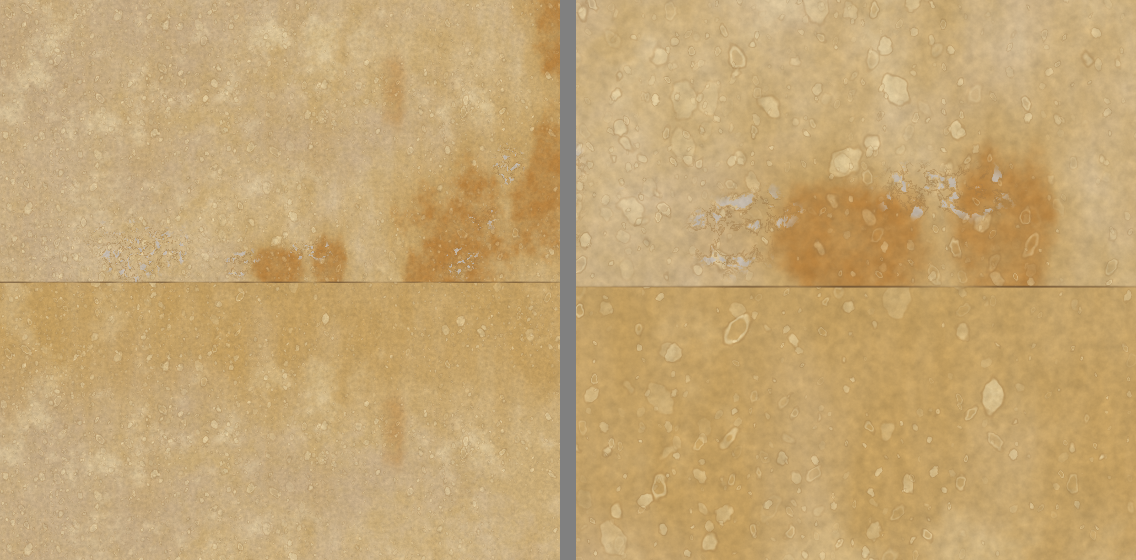
Left: the whole. Right: its middle third, enlarged.
This texture is drawn by a Shadertoy shader. Its source:

```glsl
// Honed travertine: one column of wide slabs, cut by a hairline joint below mid height.
// Both slabs share the same fossil grain, repeated vertically; gradient noise clouds the
// tone, jittered cells scatter oval fossils, and warped ellipses place stains and veins.

const float JOINT_Y = 0.496;
const float SLAB_HEIGHT = 0.609;
const float JOINT_HALF_WIDTH = 0.0005;
const float FOSSIL_STRENGTH = 0.6;
const float GRAIN = 0.13;
const vec3 PALE   = vec3(0.825, 0.735, 0.58);
const vec3 ASH    = vec3(0.755, 0.655, 0.515);
const vec3 SAND   = vec3(0.79, 0.675, 0.47);
const vec3 HONEY  = vec3(0.755, 0.61, 0.365);
const vec3 RUST   = vec3(0.70, 0.50, 0.25);
const vec3 CREAM  = vec3(0.89, 0.82, 0.65);
const vec3 EDGE   = vec3(0.62, 0.47, 0.28);
const vec3 SILVER = vec3(0.76, 0.73, 0.70);
const vec3 GROUT  = vec3(0.40, 0.29, 0.17);

// Ellipses: centre, radii
const vec4 STAINS[6] = vec4[6](
    vec4(0.82, 0.57, 0.10, 0.14), vec4(0.98, 0.66, 0.08, 0.13),
    vec4(1.02, 0.93, 0.07, 0.16), vec4(0.59, 0.53, 0.04, 0.06),
    vec4(0.50, 0.52, 0.06, 0.04), vec4(0.76, 0.51, 0.05, 0.05));
const vec4 VEINS[6] = vec4[6](
    vec4(0.55, 0.555, 0.05, 0.02), vec4(0.43, 0.53, 0.04, 0.03),
    vec4(0.82, 0.53, 0.04, 0.035), vec4(0.91, 0.71, 0.035, 0.05),
    vec4(0.25, 0.55, 0.11, 0.06), vec4(0.86, 0.61, 0.03, 0.03));
const vec4 SHARED_STAIN = vec4(0.705, 0.335, 0.028, 0.075);

vec2 hash2(vec2 c) {
    vec3 h = fract(c.xyx * vec3(0.1031, 0.1030, 0.0973));
    h += dot(h, h.yzx + 33.33);
    return fract((h.xx + h.yz) * h.zy);
}
float corner(vec2 cell, vec2 f, vec2 o) {
    return dot(hash2(cell + o) * 2.0 - 1.0, f - o);
}
float noise(vec2 p) {
    p += 40.0;
    vec2 i = floor(p), f = fract(p), u = f * f * f * (f * (f * 6.0 - 15.0) + 10.0);
    return mix(mix(corner(i, f, vec2(0, 0)), corner(i, f, vec2(1, 0)), u.x),
               mix(corner(i, f, vec2(0, 1)), corner(i, f, vec2(1, 1)), u.x), u.y);
}
float fbm(vec2 p) {
    float sum = 0.0, amp = 0.6;
    for (int i = 0; i < 5; i++, amp *= 0.58) {
        sum += amp * noise(p);
        p = mat2(1.6, 1.2, -1.2, 1.6) * p + 7.3;
    }
    return sum;
}
// Positive inside the ellipse, zero on its rim
float ellipse(vec2 p, vec4 e) { return 1.0 - length((p - e.xy) / e.zw); }

// Fossil body (x) and dark outline (y) coverage for one size class
vec2 fossils(vec2 p, float scale, float pixel) {
    vec2 g = p * scale, cover = vec2(0);
    float soft = pixel * scale * 0.7 + 0.02;
    float wobble = 0.16 * noise(g * 2.7) + 0.12 * noise(g * 6.0);
    for (int k = 0; k < 9; k++) {
        vec2 id = floor(g) + vec2(k % 3 - 1, k / 3 - 1), home = id / scale;
        vec2 place = hash2(id + scale), kind = hash2(id + scale + 57.0);
        vec2 look = hash2(id + scale + 131.0);
        float density = mix(0.72, 0.34, smoothstep(0.1, 0.8, home.x)) + 0.9 * noise(home * 8.0);
        if (kind.x > density) continue;
        vec2 d = g - id - 0.2 - 0.6 * place;
        float a = (kind.y - 0.5) * 1.7;
        d = mat2(cos(a), -sin(a), sin(a), cos(a)) * d;
        d.x *= 1.2 + 0.7 * look.y;
        float dist = length(d) + wobble - mix(0.1, 0.34, look.x * look.x);
        float body = look.y > 0.55 ? abs(dist + 0.05) - 0.04 : dist;
        float opacity = mix(0.15, 1.0, fract(look.x * 7.0 + kind.y));
        cover = max(cover, opacity * vec2(1.0 - smoothstep(-soft, soft, body),
                    1.0 - smoothstep(0.0, 0.03 + soft, abs(dist - 0.03))));
    }
    return cover;
}

void mainImage(out vec4 fragColor, in vec2 fragCoord) {
    vec2 p = fragCoord / iResolution.xy;
    float pixel = 1.0 / iResolution.y;
    float upper = smoothstep(-pixel, pixel, p.y - JOINT_Y);
    vec2 q = vec2(p.x, mod(p.y - JOINT_Y, SLAB_HEIGHT));

    // Clouded base with ash to the left, vertical streaks and a honey band
    float cloud = fbm(q * 5.0), mottling = fbm(q * 26.0 + 9.0), grit = fbm(q * 90.0);
    float streak = fbm(q * vec2(17.0, 5.0) + 3.0);
    vec3 col = mix(SAND, PALE, clamp(0.5 - 0.25 * p.x + 1.5 * cloud + mottling, 0.0, 1.0));
    float ash = 0.5 - 0.75 * p.x + 0.5 * abs(p.y - 0.5) + 1.4 * fbm(q * 6.0 + 21.0) + 0.8 * mottling;
    col = mix(col, ASH, clamp(ash, 0.0, 0.85));
    float band = smoothstep(0.16, 0.42, p.y + 0.2 * cloud) * (1.0 - upper);
    float warmth = 0.78 * band + 0.8 * streak + 0.18 * smoothstep(0.3, 0.95, p.x) * upper;
    col = mix(col, HONEY, clamp(warmth, 0.0, 0.95));
    float bloom = smoothstep(0.1, 0.5, fbm(q * 8.0 + 33.0) + 0.6 * mottling + 0.1 - 0.15 * p.x);
    col = mix(col, CREAM, 0.5 * bloom * (1.0 - 0.6 * band));

    // Rust stains with a feathered honey halo
    float warp = 0.8 * fbm(p * 10.0) + 0.7 * streak + 0.35 * mottling, field = -1.0;
    for (int i = 0; i < 6; i++) field = max(field, ellipse(p, STAINS[i]));
    float shared = smoothstep(-0.2, 0.8, ellipse(q, SHARED_STAIN) + 0.8 * fbm(q * 11.0) + 0.4 * mottling);
    float stain = max(smoothstep(-0.05, 0.5, field + warp) * upper, 0.55 * shared);
    col = mix(col, HONEY, 0.6 * smoothstep(-0.7, 0.2, field + warp) * upper);
    col = mix(col, RUST, stain * clamp(0.75 + 1.2 * mottling, 0.0, 1.0));

    // Fossils in three sizes
    for (int i = 0; i < 3; i++) {
        vec2 f = fossils(q, 32.0 * pow(1.8, float(i)), pixel);
        col = mix(col, EDGE, 0.3 * f.y);
        col = mix(col, CREAM, FOSSIL_STRENGTH * f.x * clamp(0.9 - 0.35 * stain + grit, 0.0, 1.2));
    }

    // Silvery crackle in patches on the upper slab
    float patches = -1.0;
    for (int i = 0; i < 6; i++) patches = max(patches, ellipse(p, VEINS[i]));
    patches = smoothstep(0.0, 0.5, patches + fbm(p * 25.0)) * upper;
    float crackle = fbm(p * 85.0 + noise(p * 40.0));
    col = mix(col, EDGE, 0.5 * patches * (1.0 - smoothstep(0.0, 0.06, abs(crackle - 0.05))));
    col = mix(col, SILVER, 0.85 * patches * smoothstep(0.12, 0.2, crackle));

    // Fine grain and the broken joint
    col *= 1.0 + GRAIN * (fbm(q * 170.0) + 0.7 * grit + 0.4 * mottling);
    float joint = 1.0 - smoothstep(0.0, JOINT_HALF_WIDTH + pixel, abs(p.y - JOINT_Y));
    float wear = 0.62 - 0.25 * p.x + 0.9 * noise(vec2(p.x * 22.0, 1.5));
    fragColor = vec4(mix(col, GROUT, joint * clamp(wear, 0.1, 0.9)), 1.0);
}
```
